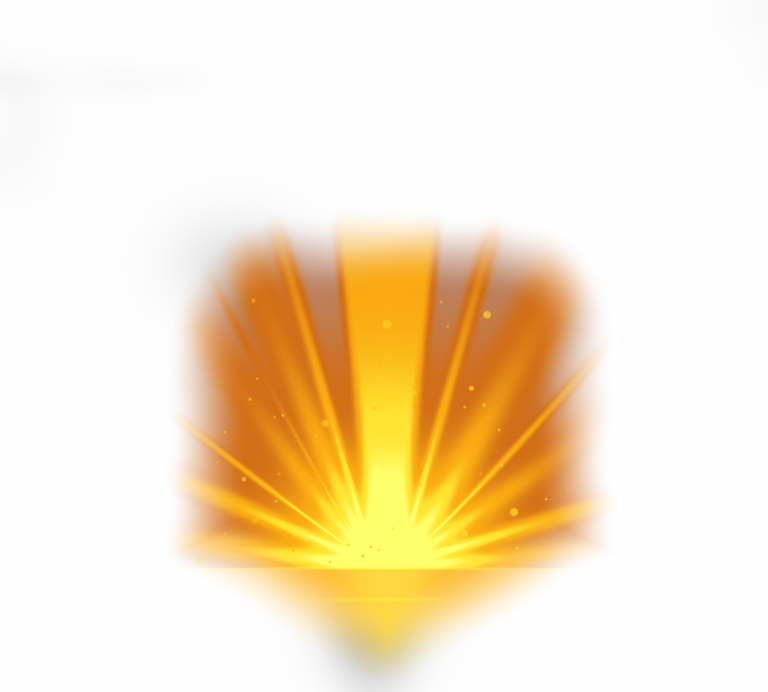
Reproduce this background procedurally as a WebGL 1 fragment shader.

```glsl
precision highp float;
// A fan of golden light rays bursting upward from a glowing horizon on white.

#define SOURCE vec2(0.504, 0.1787)
#define BEAM_SLOPE 0.122
#define BEAM_DROP 0.13
#define RAY_DROP 0.065
#define SPARK_COUNT 46
#define WHITE vec3(0.995)
#define MAUVE vec3(0.72, 0.52, 0.43)
#define EMBER vec3(0.82, 0.43, 0.09)
#define AMBER vec3(0.98, 0.67, 0.07)
#define YELLOW vec3(1.0, 0.89, 0.19)
#define CORE vec3(1.0, 1.0, 0.42)

uniform vec2 u_resolution;

float hash(float n) {
  return fract(sin(n * 12.9898) * 43758.5);
}

vec2 gradient(vec2 cell) {
  float turn = 6.2832 * hash(dot(cell, vec2(1.0, 57.0)));
  return vec2(cos(turn), sin(turn));
}

float gradientNoise(vec2 p) {
  vec2 i = floor(p), f = fract(p);
  vec2 u = f * f * (3.0 - 2.0 * f);
  vec2 e = vec2(1.0, 0.0);
  float low = mix(dot(gradient(i), f), dot(gradient(i + e), f - e), u.x);
  float high = mix(dot(gradient(i + e.yx), f - e.yx),
                   dot(gradient(i + 1.0), f - 1.0), u.x);
  return mix(low, high, u.y);
}

float bell(float x, float width) {
  return exp(-x * x / (width * width));
}

float blob(vec2 p, vec2 size) {
  vec2 s = p / size;
  return exp(-dot(s, s));
}

// Colour from cool haze (0) to the white-hot core (1)
vec3 heatColor(float h) {
  vec3 c = mix(MAUVE, EMBER, smoothstep(0.08, 0.3, h));
  c = mix(c, AMBER, smoothstep(0.3, 0.62, h));
  c = mix(c, YELLOW, smoothstep(0.6, 0.84, h));
  return mix(c, CORE, smoothstep(0.84, 1.1, h));
}

// Signed distance to the glow: a rounded box cut to a point below
float glowShape(vec2 p) {
  vec2 d = abs(p - vec2(0.005, 0.17)) - vec2(0.145, 0.165);
  float box = length(max(d, 0.0)) + min(max(d.x, d.y), 0.0) - 0.125;
  float taper = (abs(p.x) - 0.2 - 1.55 * p.y) / 1.84;
  return max(box, taper);
}

// Wide soft rays and thin bright rays, by angle from the vertical
float sideRays(float a) {
  float wide = 0.6 * bell(a + 0.38, 0.065) + 0.4 * bell(a + 0.6, 0.075)
             + 0.9 * bell(a + 1.16, 0.07) + 0.8 * bell(a + 1.44, 0.08)
             + 0.65 * bell(a - 0.49, 0.095) + 0.5 * bell(a - 0.94, 0.1)
             + 0.95 * bell(a - 1.28, 0.055) + 0.6 * bell(a - 1.48, 0.07);
  float thin = bell(a + 0.28, 0.025) + bell(a + 0.9, 0.024)
             + bell(a - 0.27, 0.025) + bell(a - 0.72, 0.024)
             + 0.35 * bell(a + 0.49, 0.015);
  return min(wide + 0.85 * thin, 1.0);
}

void main() {
  vec2 uv = gl_FragCoord.xy / u_resolution;
  float aspect = u_resolution.x / u_resolution.y;
  vec2 p = (uv - SOURCE) * vec2(aspect, 1.0);
  float pixel = 1.0 / u_resolution.y;
  float r = length(p);

  // Faint grey smudges on the white ground
  float smudge = blob(uv - vec2(0.06, 0.885), vec2(0.18, 0.025))
               + 0.8 * blob(uv - vec2(0.0, 0.81), vec2(0.07, 0.1))
               + 0.8 * blob(uv - vec2(1.02, 0.97), vec2(0.07, 0.08));
  vec3 color = WHITE - 0.025 * smudge * (1.0 + gradientNoise(uv * 14.0));

  // Grey smoke beneath the source and round the upper shoulders
  float smoke = 0.24 * blob(p - vec2(-0.02, -0.095), vec2(0.065, 0.06))
              + 0.06 * blob(p - vec2(-0.02, -0.17), vec2(0.055, 0.07))
              + 0.1 * blob(p - vec2(-0.22, 0.44), vec2(0.09, 0.07));
  color -= smoke;

  // Heat: glow round the source, central beam and side rays
  float up = p.y / max(r, 0.001);
  float angle = atan(p.x, p.y + RAY_DROP * smoothstep(0.3, 1.0, up));
  float beamEdge = abs(p.x) - BEAM_SLOPE * (p.y + BEAM_DROP);
  float beam = 1.0 - smoothstep(-0.014, 0.012, beamEdge);
  float above = smoothstep(-pixel, pixel, p.y);
  float rays = max(beam, 0.8 * sideRays(angle) * above);
  float heat = 1.1 * exp(-5.0 * r) + 0.45 * rays + 0.4 * bell(r, 0.1);
  heat = mix(0.62 + 0.16 * bell(p.x, 0.08), heat, above);
  vec3 glow = heatColor(heat);
  glow = mix(mix(glow, vec3(1.0, 0.82, 0.42), 0.35), glow, above);

  // Fade into the ground; rays reach slightly past the haze
  float edge = glowShape(p) + 0.012 * gradientNoise(p * 9.0) - 0.012 * rays;
  float cover = 1.0 - smoothstep(-0.065, 0.052, edge);
  color = mix(color, glow, cover);

  // Bright horizon line and its fainter echo below
  float line = bell(p.y, 0.0022) * bell(p.x, 0.16);
  float echo = bell(p.y + 0.045, 0.0025) * bell(p.x, 0.085);
  color = mix(color, YELLOW + 0.1, 0.65 * line + 0.4 * echo);

  // Scattered sparks
  for (int i = 0; i < SPARK_COUNT; i++) {
    float n = float(i) + 1.0;
    vec2 spot = vec2(0.54 * hash(n) - 0.27, 0.4 * pow(hash(n + 71.3), 1.4));
    float size = 0.0013 + 0.0055 * pow(hash(n + 33.7), 5.0);
    float dotMask = 1.0 - smoothstep(size - pixel, size + 1.5 * pixel, length(p - spot));
    vec3 tint = mix(AMBER, YELLOW, hash(n + 9.1));
    color = mix(color, tint, 0.75 * dotMask * cover);
  }

  gl_FragColor = vec4(clamp(color, 0.0, 1.0), 1.0);
}
```
